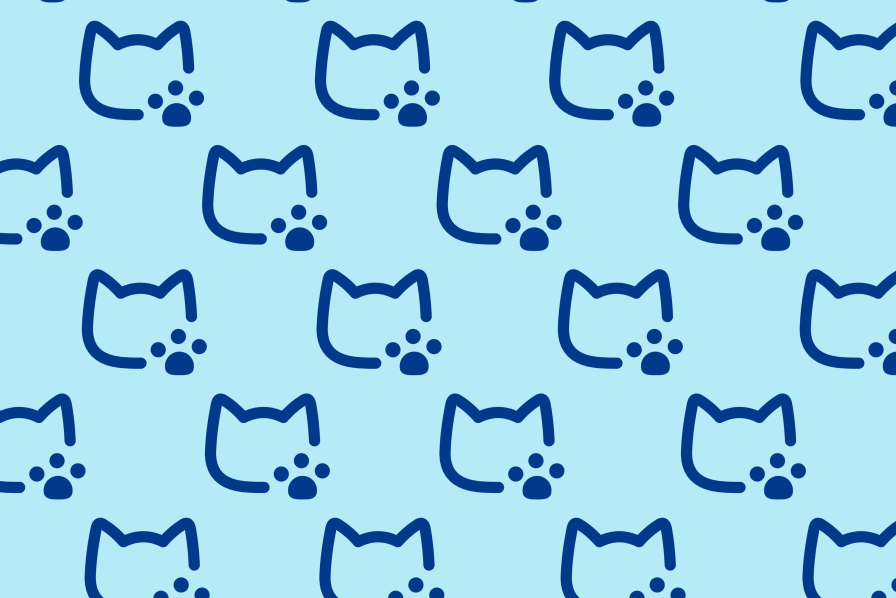
Write a WebGL 2 fragment shader that draws this pattern.

```glsl
#version 300 es
precision highp float;
// Staggered rows of open cat-head outlines, each closed off by a paw print.
// Every pixel finds its cell, then measures distance to one motif made of
// curved strokes, three toes and a pad. The canvas is 768 units wide.
uniform vec2 u_resolution;
out vec4 fragColor;

float segment(vec2 p, vec2 a, vec2 b) {
    vec2 ab = b - a;
    return length(p - a - ab * clamp(dot(p - a, ab) / dot(ab, ab), 0.0, 1.0));
}

// Distance to a quadratic curve from a to c, pulled towards b
float curve(vec2 p, vec2 a, vec2 b, vec2 c) {
    float d = 1e5;
    vec2 last = a;
    for (int i = 1; i <= 10; i++) {
        float t = float(i) / 10.0;
        vec2 next = mix(mix(a, b, t), mix(b, c, t), t);
        d = min(d, segment(p, last, next));
        last = next;
    }
    return d;
}

// Head outline: x is centred on the face, y runs down from the ear tips
float catHead(vec2 p) {
    vec2 m = vec2(abs(p.x), p.y);
    // Mirrored ears and brow
    float d = curve(m, vec2(17.0, 20.5), vec2(25.0, 11.5), vec2(33.3, 6.3));
    d = min(d, curve(m, vec2(33.3, 6.3), vec2(38.8, 2.2), vec2(40.3, 9.0)));
    d = min(d, curve(p, vec2(-17.0, 20.5), vec2(0.0, 12.0), vec2(17.0, 20.5)));
    // Short right cheek
    d = min(d, curve(p, vec2(40.3, 9.0), vec2(43.0, 24.0), vec2(43.7, 40.5)));
    // Left cheek, jaw and chin
    d = min(d, curve(p, vec2(-40.3, 9.0), vec2(-45.0, 32.0), vec2(-45.5, 52.0)));
    d = min(d, curve(p, vec2(-45.5, 52.0), vec2(-45.0, 76.5), vec2(-18.0, 79.7)));
    d = min(d, curve(p, vec2(-18.0, 79.7), vec2(-10.0, 80.6), vec2(0.4, 80.5)));
    return d - 4.8;
}

float smoothMax(float a, float b, float k) {
    float h = max(k - abs(a - b), 0.0) / k;
    return max(a, b) + h * h * k * 0.25;
}

float pawPrint(vec2 p) {
    float toes = length(p - vec2(15.2, 69.0));
    toes = min(toes, length(p - vec2(32.5, 57.6)));
    toes = min(toes, length(p - vec2(50.4, 66.3)));
    // Pad: a disc with a flat, softly rounded base
    float pad = smoothMax(length(p - vec2(33.4, 83.0)) - 12.4, p.y - 90.8, 5.0);
    return min(toes - 6.5, pad);
}

// Slight uneven spacing along a row
float columnNudge(float row, float column) {
    vec4 nudge = mod(row, 2.0) > 0.5 ? vec4(0.0, 4.0, -0.5, 1.0)
                                     : vec4(0.0, -4.3, -3.0, -1.2);
    if (row < 0.5) nudge += vec4(0.0, 1.0, -5.0, 3.0);
    return nudge[int(clamp(column, 0.0, 3.0))];
}

void main() {
    float unit = 768.0 / u_resolution.x;
    vec2 p = vec2(gl_FragCoord.x, u_resolution.y - gl_FragCoord.y) * unit;

    // Staggered grid, drifting slightly right on each row
    float row = floor((p.y - 12.0) / 106.5);
    float start = 118.0 + 1.2 * row - 105.2 * mod(row, 2.0);
    float column = floor((p.x - start) / 205.5 + 0.5);
    vec2 centre = vec2(start + 205.5 * column + columnNudge(row, column),
                       17.8 + 106.5 * row);

    float d = min(catHead(p - centre), pawPrint(p - centre));
    float ink = 1.0 - smoothstep(-0.7 * unit, 0.7 * unit, d);

    vec3 paleBlue = vec3(0.71, 0.92, 0.965);
    vec3 navy = vec3(0.01, 0.225, 0.54);
    fragColor = vec4(mix(paleBlue, navy, ink), 1.0);
}
```
